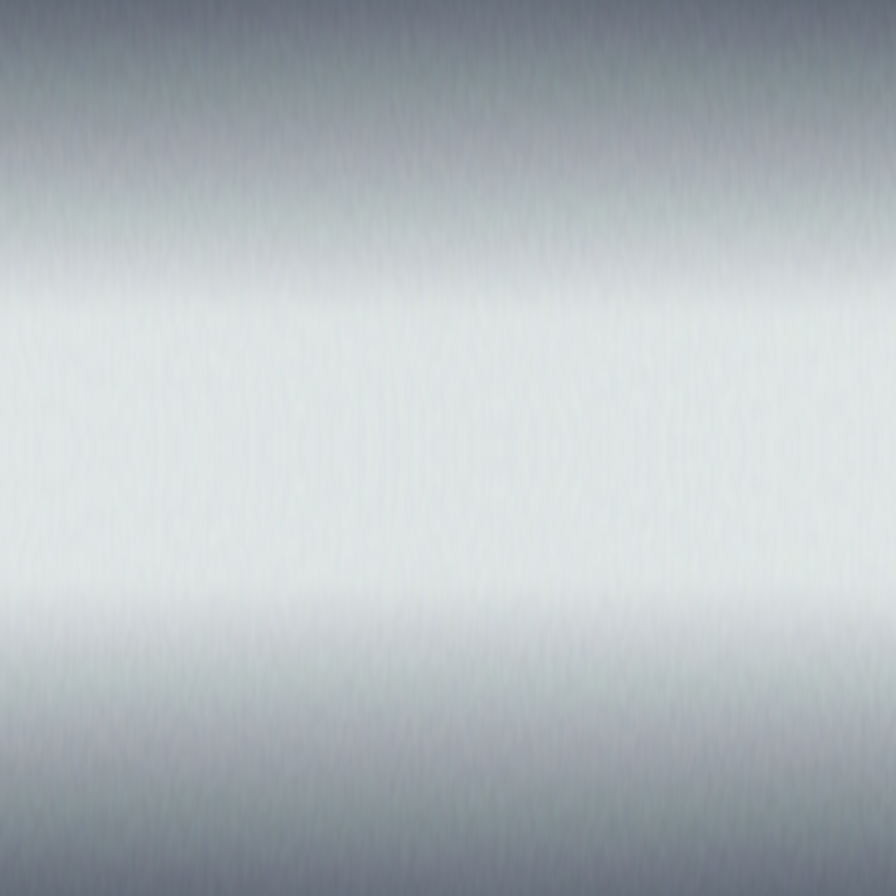
A Shadertoy shader for this texture:

```glsl
#define LIGHT vec3(0.870, 0.896, 0.896)
#define DARK vec3(0.400, 0.438, 0.478)
#define BAND_HALF 0.150
#define KNEE 0.045
#define EDGE_CONTRAST 0.035
#define TINT 0.006
#define TINT_PERIOD 0.140
#define GRAIN 0.022
#define CHROMA 0.012
#define STREAKS vec2(130.0, 32.0)

const float TAU = 6.28318;

vec2 hashGradient(vec2 cell) {
    vec3 p = fract(cell.xyx * vec3(0.1031, 0.1030, 0.0973));
    p += dot(p, p.yzx + 33.33);
    float angle = TAU * fract((p.x + p.y) * p.z);
    return vec2(cos(angle), sin(angle));
}

float gradientNoise(vec2 p) {
    vec2 i = floor(p), f = fract(p);
    vec2 u = f * f * f * (f * (f * 6.0 - 15.0) + 10.0);
    vec2 e = vec2(1.0, 0.0);
    float a = dot(hashGradient(i), f);
    float b = dot(hashGradient(i + e.xy), f - e.xy);
    float c = dot(hashGradient(i + e.yx), f - e.yx);
    float d = dot(hashGradient(i + e.xx), f - e.xx);
    return mix(mix(a, b, u.x), mix(c, d, u.x), u.y);
}

// Fine vertical brushing in two octaves
float brushing(vec2 p) {
    return 0.65 * gradientNoise(p * STREAKS)
         + 0.35 * gradientNoise(p * STREAKS * vec2(1.9, 1.6) + 71.3);
}

void mainImage(out vec4 fragColor, in vec2 fragCoord) {
    vec2 uv = fragCoord / iResolution.xy;
    float dist = abs(uv.y - 0.5);

    // Bright central band with a rounded knee into linear falloff
    float ramp = (dist - BAND_HALF) / (0.5 - BAND_HALF);
    float shade = 0.5 * (ramp + sqrt(ramp * ramp + KNEE * KNEE));
    float side = cos(TAU * uv.x);
    float slope = smoothstep(0.0, 0.25, shade);
    shade += EDGE_CONTRAST * side * (shade - 0.4) * mix(0.3, 1.0, slope);
    vec3 color = mix(LIGHT, DARK, shade);

    // Alternating violet and green tint on the slopes
    float tintWave = cos(TAU * (dist - 0.195) / TINT_PERIOD);
    color += TINT * tintWave * slope * vec3(0.5, -0.7, 0.4);

    // Brushed grain, mirrored about the centre line
    vec2 grainPos = vec2(uv.x + 0.03 * dist, dist);
    float grain = brushing(grainPos);
    vec2 chromaPos = grainPos * STREAKS * 0.8;
    vec3 chroma = vec3(gradientNoise(chromaPos + 13.7),
                       gradientNoise(chromaPos + 47.1),
                       gradientNoise(chromaPos + 89.5));
    color += GRAIN * grain * mix(0.7, 1.2, slope) + CHROMA * chroma;

    fragColor = vec4(clamp(color, 0.0, 1.0), 1.0);
}
```
